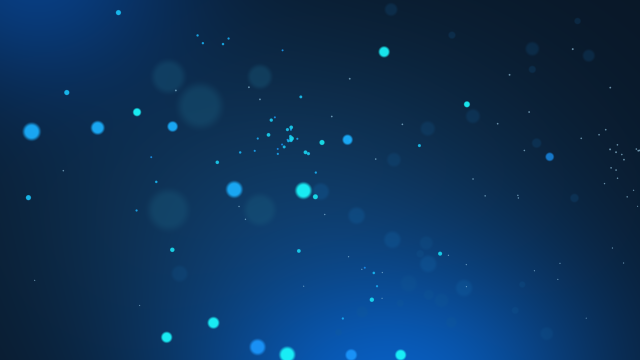
Write a WebGL 1 fragment shader that draws this background.

```glsl
precision highp float;
// Deep blue backdrop with drifting bokeh: three soft glows shade the ground,
// faint discs and bright dots follow short curves, and hashed loops scatter
// the fine sparks and pale dust. Lengths are in canvas heights.

uniform vec2 u_resolution;

const vec3 AZURE = vec3(0.10, 0.58, 0.98);
const vec3 CYAN = vec3(0.10, 0.96, 0.98);
const vec3 TEAL = vec3(0.10, 0.37, 0.50);

vec2 hash2(float n) {
  vec2 q = fract(vec2(n * 0.1031, n * 0.1137) + 0.37);
  q += dot(q, q.yx + 19.19);
  return fract(vec2(q.x * q.y * 7.13, (q.x + q.y) * 5.71));
}

// Elliptical falloff, 1 at its centre
float glow(vec2 p, vec2 centre, vec2 size) {
  vec2 d = (p - centre) / size;
  return exp(-dot(d, d));
}

// Disc with a blurred rim, never thinner than a pixel
float disc(vec2 p, vec2 centre, float radius) {
  float rim = max(radius * 0.3, 0.7 / u_resolution.y);
  return 1.0 - smoothstep(radius - rim, radius + rim, length(p - centre));
}

vec3 background(vec2 p) {
  vec3 c = vec3(0.032, 0.085, 0.145);
  c = mix(c, vec3(0.06, 0.21, 0.35), glow(p, vec2(0.78, 0.42), vec2(0.78, 0.52)));
  c = mix(c, vec3(0.03, 0.25, 0.53), 0.95 * glow(p, vec2(0.10, 1.08), vec2(0.42, 0.36)));
  return mix(c, vec3(0.03, 0.37, 0.76), glow(p, vec2(1.08, -0.08), vec2(0.58, 0.40)));
}

// Faint, out-of-focus discs
vec3 softDiscs(vec3 c, vec2 p) {
  c = mix(c, TEAL, 0.38 * disc(p, vec2(0.556, 0.706), 0.058));
  for (int k = 0; k < 5; k++) {
    float i = float(k);
    // Four corners of a loose rectangle
    vec2 side = vec2(mod(i, 2.0), floor(i / 2.0)) * 2.0 - 1.0;
    float size = 0.042 - 0.006 * side.x - 0.005 * side.y;
    float corner = disc(p, vec2(0.595, 0.602) + side * vec2(0.127, 0.185), size);
    c = mix(c, TEAL, 0.36 * corner * step(i, 3.5));
    // Descending diagonal
    vec2 band = vec2(0.891 + 0.0995 * i, 0.468 - 0.067 * i);
    c = mix(c, vec3(0.07, 0.40, 0.66), 0.28 * disc(p, band, 0.022));
  }
  for (int k = 0; k < 24; k++) {
    vec2 h = hash2(float(k) + 3.0);
    vec2 centre = vec2(0.35 + 1.3 * h.x, 0.04 + 0.94 * h.y);
    float size = 0.008 + 0.015 * fract(h.x * 17.0 + h.y * 9.0);
    c = mix(c, vec3(0.07, 0.36, 0.58), 0.22 * disc(p, centre, size));
  }
  return c;
}

// Bright dots strung along curves
vec3 brightDots(vec3 c, vec2 p) {
  for (int k = 0; k < 7; k++) {
    float i = float(k);
    // Wave across the left and middle
    float lift = 0.06 * exp(-pow(abs(i - 2.3), 2.0));
    float dip = 0.21 * exp(-pow(abs(i - 4.5), 2.0));
    vec2 wave = vec2(0.088 + 0.1435 * i + 0.04 * sin(1.5 * i), 0.634 + lift - dip);
    float tone = 0.5 + 0.5 * cos(2.094 * (i - 2.0));
    c = mix(c, mix(AZURE, CYAN, tone), 0.95 * disc(p, wave, 0.0162 + 0.006 * cos(1.4 * i)));
    // Row along the lower edge
    vec2 row = vec2(0.463 + 0.13 * i - 0.055 * exp(-2.0 * pow(abs(i - 3.0), 2.0)),
                    0.014 + 0.093 * exp(-pow(abs(i - 0.8), 2.0)));
    tone = max(mod(i, 2.0), step(i, 0.5));
    float size = 0.014 + 0.008 * exp(-pow(abs(i - 2.5), 2.0));
    c = mix(c, mix(AZURE, CYAN, tone), 0.95 * disc(p, row, size) * step(i, 5.5));
    // Falling line at upper right, and a bend down the left side
    float few = step(i, 2.5);
    vec2 fall = vec2(1.067 + 0.23 * i, 0.856 - 0.1458 * i);
    size = 0.014 - 0.0105 * i + 0.0045 * i * i;
    vec3 hue = mix(CYAN, AZURE * 0.85, step(1.5, i));
    c = mix(c, hue, 0.92 * few * disc(p, fall, max(size, 0.005)));
    vec2 bend = vec2(0.329 - 0.162 * i + 0.0185 * i * i, 0.965 - 0.187 * i - 0.035 * i * i);
    c = mix(c, mix(AZURE, CYAN, 0.5), 0.9 * few * disc(p, bend, 0.007));
  }
  return c;
}

// Small sparks, denser near the upper middle, and pale dust to the right
vec3 sparks(vec3 c, vec2 p) {
  for (int k = 0; k < 44; k++) {
    float i = float(k);
    vec2 h = hash2(i + 51.0);
    float near = step(i, 21.5);
    float reach = mix(0.50, 0.14, near) * sqrt(h.x) * mix(1.0, h.x, near);
    vec2 centre = mix(vec2(0.77, 0.48), vec2(0.81, 0.615), near);
    centre += reach * vec2(cos(6.283 * h.y), sin(6.283 * h.y));
    float pick = fract(h.x * 31.0 + h.y * 13.0);
    c = mix(c, mix(AZURE, CYAN, pick), 0.85 * disc(p, centre, 0.0025 + 0.0045 * pick * pick));
  }
  for (int k = 0; k < 56; k++) {
    float i = float(k);
    vec2 h = hash2(i + 131.0);
    vec2 wide = vec2(1.78 * sqrt(h.x), 0.08 + 0.87 * h.y);
    vec2 knot = vec2(1.73, 0.51) + (h - 0.5) * vec2(0.12, 0.20);
    vec2 centre = mix(wide, knot, step(i, 11.5));
    c = mix(c, vec3(0.62, 0.82, 0.92), 0.65 * disc(p, centre, 0.0012 + 0.0014 * h.y));
  }
  return c;
}

void main() {
  vec2 p = gl_FragCoord.xy / u_resolution.y;
  vec3 color = softDiscs(background(p), p);
  gl_FragColor = vec4(brightDots(sparks(color, p), p), 1.0);
}
```
